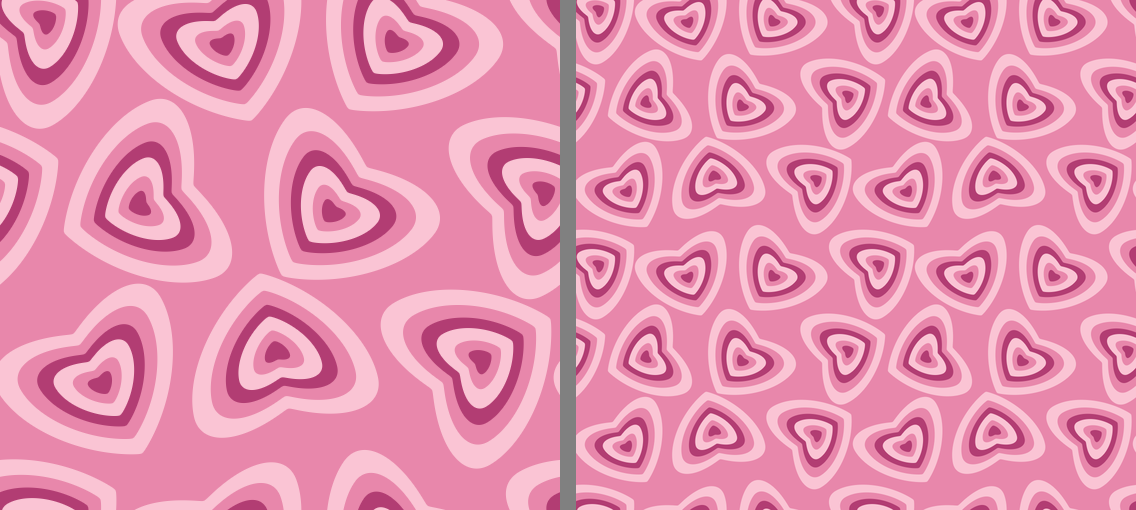
Left, the tile; right, the same tile 2 across and 2 down.
A Shadertoy shader for this pattern:

```glsl
// Seamless pattern of tumbling nested hearts in pinks on a rose ground.

// Palette
const vec3 ROSE  = vec3(0.91, 0.53, 0.67);
const vec3 BLUSH = vec3(0.98, 0.77, 0.83);
const vec3 BERRY = vec3(0.70, 0.24, 0.45);
const vec3 RING_COLOURS[3] = vec3[3](BLUSH, ROSE, BERRY);

// Layout: one unit is one column; each row slides by a third of a column
const float GRID = 3.0;
const float ROW_HEIGHT = 0.91;
const vec2  TILE = vec2(GRID, GRID * ROW_HEIGHT);
const vec2  OFFSET = vec2(0.0, -0.3);

// Direction of each tip in degrees, row by row, chosen so neighbours nest
const float TIP_DEGREES[9] = float[9](
    300.0, 102.0, 31.0,
    200.0, 232.0, 24.0,
    290.0, 235.0, 30.0);

// Heart shape: two half ellipses, folded and sheared about the axis
const float HALF_WIDTH = 0.504;
const float TIP_LENGTH = 0.428;
const float NOTCH_DEPTH = 0.311;
const float SHEAR = 0.5;
const float CORNER_ROUNDING = 0.01;
const float CENTRE_SHIFT = 0.0985;

// Ring sizes, from the outermost heart inwards
const int RINGS = 6;
const float RING_SIZES[6] = float[6](1.0, 0.78, 0.60, 0.45, 0.273, 0.137);

// Wraps a whole number into 0 .. GRID-1
float wrapIndex(float n) {
    return n - GRID * floor((n + 0.5) / GRID);
}

// Relative heart size through p (tip along +y), and its gradient length
vec2 heartSize(vec2 p) {
    float fold = sqrt(p.x * p.x + CORNER_ROUNDING * CORNER_ROUNDING);
    float y = p.y + SHEAR * fold;
    float reach = y > 0.0 ? TIP_LENGTH : NOTCH_DEPTH;
    vec2 q = vec2(fold / HALF_WIDTH, y / reach);
    float size = length(q);
    vec2 slope = q / (max(size, 1e-4) * vec2(HALF_WIDTH, reach));
    return vec2(size, length(vec2(slope.x + SHEAR * slope.y, slope.y)));
}

// Closest heart among the neighbouring cells of the slanted grid
vec2 nearestHeart(vec2 p) {
    vec2 nearest = vec2(1e3, 1.0);
    float homeRow = floor(p.y / ROW_HEIGHT);
    for (int j = -1; j <= 1; j++) {
        float row = homeRow + float(j);
        float slide = row / GRID;
        float homeColumn = floor(p.x - slide);
        for (int i = -1; i <= 1; i++) {
            float column = homeColumn + float(i);
            vec2 centre = vec2(column + 0.5 + slide, (row + 0.5) * ROW_HEIGHT);

            // After GRID rows the slide adds up to one whole column
            float turns = floor((row + 0.5) / GRID);
            int slot = int(wrapIndex(row) * GRID + wrapIndex(column + turns) + 0.5);

            float angle = radians(TIP_DEGREES[slot]);
            vec2 tip = vec2(cos(angle), sin(angle));
            vec2 d = p - centre;
            vec2 local = vec2(dot(d, vec2(tip.y, -tip.x)), dot(d, tip) - CENTRE_SHIFT);
            vec2 heart = heartSize(local);
            if (heart.x < nearest.x) nearest = heart;
        }
    }
    return nearest;
}

void mainImage(out vec4 fragColor, in vec2 fragCoord) {
    vec2 p = fragCoord / iResolution.xy * TILE + OFFSET;
    float pixel = TILE.y / iResolution.y;
    vec2 heart = nearestHeart(p);

    // Paint the rings from the outside in, with smooth edges
    float edge = heart.y * pixel;
    vec3 colour = ROSE;
    for (int k = 0; k < RINGS; k++) {
        float cover = clamp(0.5 + (RING_SIZES[k] - heart.x) / edge, 0.0, 1.0);
        colour = mix(colour, RING_COLOURS[k % 3], cover);
    }
    fragColor = vec4(colour, 1.0);
}
```
